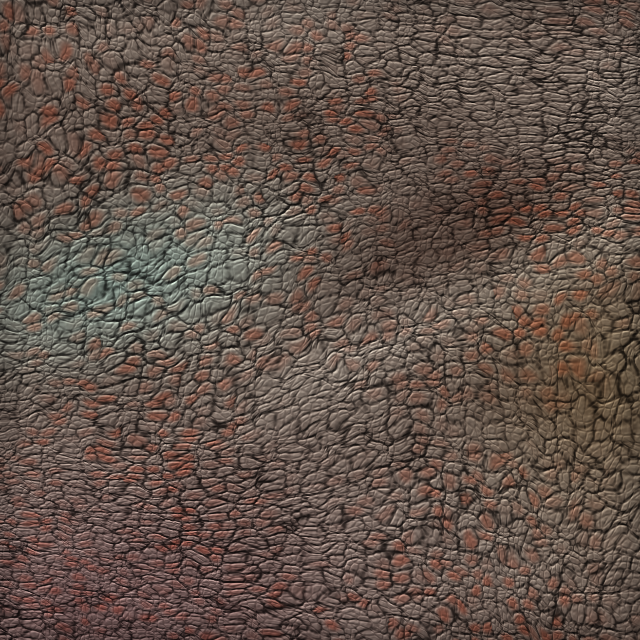
Write a WebGL 2 fragment shader that draws this texture.

```glsl
#version 300 es
precision highp float;
// Draws worn brown leather: pebbled grain, fine creases and soft folds under a cool sheen.

uniform vec2 u_resolution;
out vec4 fragColor;

const vec3 SHADOW_BROWN = vec3(0.235, 0.175, 0.150);
const vec3 WORN_GREY = vec3(0.455, 0.415, 0.380);
const vec3 RUST = vec3(0.440, 0.235, 0.175);
const vec3 SHEEN = vec3(0.30, 0.33, 0.31);
const vec2 LIGHT_DIR = vec2(-0.45, 0.89);
const float RELIEF_STEP = 0.0024;

vec2 hash2(vec2 p) {
    vec3 q = fract(p.xyx * vec3(0.1031, 0.1030, 0.0973));
    q += dot(q, q.yzx + 33.33);
    return fract((q.xx + q.yz) * q.zy);
}

float noise(vec2 p) {
    vec2 i = floor(p), f = fract(p);
    f = f * f * (3.0 - 2.0 * f);
    float low = mix(hash2(i).x, hash2(i + vec2(1, 0)).x, f.x);
    float high = mix(hash2(i + vec2(0, 1)).x, hash2(i + vec2(1, 1)).x, f.x);
    return mix(low, high, f.y);
}

float fbm(vec2 p) {
    float sum = 0.0, amplitude = 0.5;
    for (int i = 0; i < 4; i++) {
        sum += amplitude * noise(p);
        p = mat2(1.6, 1.2, -1.2, 1.6) * p + 17.3;
        amplitude *= 0.5;
    }
    return sum / 0.9375;
}

mat2 rotation(float angle) {
    float c = cos(angle), s = sin(angle);
    return mat2(c, -s, s, c);
}

// Soft elliptical spot, tilted by angle
float spot(vec2 p, vec2 center, vec2 radius, float angle) {
    vec2 d = rotation(angle) * (p - center) / radius;
    return exp(-dot(d, d));
}

// Cellular pattern: x = distance to seed, y = gap to next seed, z = cell random
vec3 cells(vec2 p) {
    vec2 base = floor(p);
    vec3 result = vec3(8.0, 8.0, 0.0);
    for (int j = -1; j <= 1; j++) {
        for (int i = -1; i <= 1; i++) {
            vec2 id = base + vec2(i, j);
            vec2 seed = hash2(id);
            float d = length(id + 0.1 + 0.8 * seed - p);
            if (d < result.x) result = vec3(d, result.x, hash2(id + 71.0).y);
            else result.y = min(result.y, d);
        }
    }
    return vec3(result.x, result.y - result.x, result.z);
}

// Bends the grain along the folds of the hide
vec2 flow(vec2 p) {
    float bend = 0.18 * (p.x - 0.5) * cos(5.0 * (p.y - 0.52));
    vec2 drift = vec2(noise(p * 3.1 + 4.0), noise(p * 3.1 + 29.0)) - 0.5;
    vec2 wobble = vec2(noise(p * 34.0), noise(p * 34.0 + 53.0)) - 0.5;
    return p - vec2(0.0, bend) + 0.10 * drift + 0.014 * wobble;
}

vec3 pebbles(vec2 q) {
    return cells(q * vec2(35.0, 52.0));
}

// Thin furrow along the middle level of stretched noise: 0 in the furrow, 1 outside
float furrow(vec2 q, float angle, vec2 scale, float width) {
    return smoothstep(0.0, width, abs(noise(rotation(angle) * q * scale.x * vec2(1.0, scale.y)) - 0.5));
}

float relief(vec2 p) {
    vec2 q = flow(p);
    float pebble = smoothstep(0.0, 0.38, pebbles(q).y);
    float fine = smoothstep(0.0, 0.45, cells(q * vec2(88.0, 118.0) + 7.0).y);
    float crease = furrow(q, 0.12, vec2(8.0, 3.2), 0.07) * furrow(q, -0.65, vec2(9.0, 3.0), 0.06);
    float depth = mix(0.55, 1.0, noise(p * 9.0 + 40.0));
    return 0.44 * mix(1.0, pebble, depth) + 0.20 * fine + 0.18 * crease + 0.18 * noise(p * 230.0);
}

// Broad light and shade of the folds, around 0.5
float foldLight(vec2 p) {
    float light = 0.44 + 0.7 * (fbm(p * vec2(3.0, 5.0) + 11.0) - 0.5);
    light += 0.42 * spot(p, vec2(0.20, 0.56), vec2(0.25, 0.10), 0.25);
    light += 0.42 * spot(p, vec2(0.70, 0.51), vec2(0.34, 0.055), 0.42);
    light += 0.16 * spot(p, vec2(0.50, 0.93), vec2(0.40, 0.10), -0.25);
    light -= 0.42 * spot(p, vec2(0.75, 0.66), vec2(0.28, 0.065), 0.32);
    light -= 0.24 * spot(p, vec2(0.93, 0.38), vec2(0.15, 0.12), 0.0);
    light -= 0.28 * spot(p, vec2(0.02, 0.38), vec2(0.12, 0.10), 0.0);
    return clamp(light, 0.0, 1.0);
}

void main() {
    vec2 p = gl_FragCoord.xy / u_resolution;
    float height = relief(p);
    float slope = height - relief(p + LIGHT_DIR * RELIEF_STEP);
    float light = foldLight(p);

    // Worn grey skin with rust showing on some pebble tops
    float body = clamp(0.15 + 0.85 * light + 0.5 * (height - 0.65), 0.0, 1.0);
    vec3 color = mix(SHADOW_BROWN, WORN_GREY, body);
    vec3 pebble = pebbles(flow(p));
    float rust = smoothstep(0.60, 0.15, pebble.x) * smoothstep(0.25, 0.75, pebble.z);
    rust *= (1.0 - 0.65 * light) * smoothstep(0.2, 0.6, fbm(p * 6.0 + 3.0));
    color = mix(color, RUST * (0.75 + 0.5 * light), rust);

    // Regional tints: cool left fold, olive right side, plum lower left
    color += vec3(-0.05, 0.035, 0.04) * spot(p, vec2(0.18, 0.56), vec2(0.24, 0.11), 0.25);
    color += vec3(0.015, 0.005, -0.035) * spot(p, vec2(0.95, 0.40), vec2(0.18, 0.20), 0.0);
    color += vec3(0.015, -0.015, 0.01) * spot(p, vec2(0.15, 0.05), vec2(0.45, 0.22), 0.0);

    // Dark furrows, directional shading and a cool glint on lit edges
    color *= mix(0.42, 1.12, smoothstep(0.15, 0.75, height));
    color *= 1.0 + 1.1 * clamp(slope, -0.5, 0.5);
    color += SHEEN * max(slope, 0.0) * (0.35 + 0.65 * light);

    vec2 border = smoothstep(vec2(0.0), vec2(0.05), min(p, 1.0 - p));
    color *= mix(0.86, 1.0, border.x * border.y);
    fragColor = vec4(clamp(color, 0.0, 1.0), 1.0);
}
```
